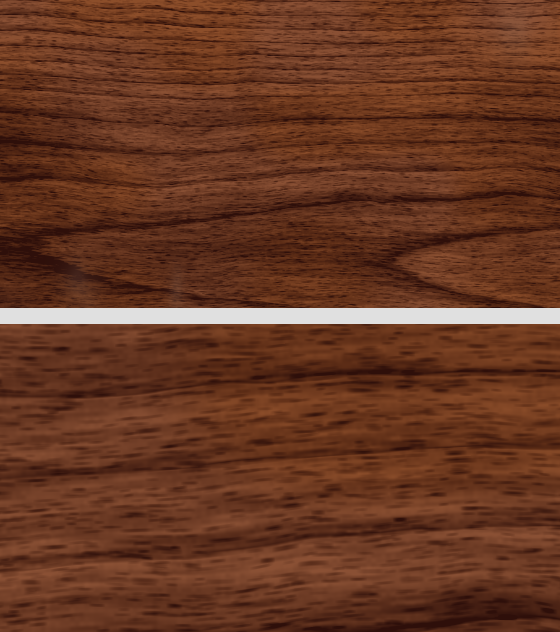
Top: the whole. Bottom: its middle third, enlarged.
This texture is drawn by a Shadertoy shader. Its source:

```glsl
const vec3 DARK_WALNUT = vec3(0.18, 0.06, 0.04);
const vec3 MID_WALNUT = vec3(0.36, 0.173, 0.085);
const vec3 LIGHT_WALNUT = vec3(0.55, 0.305, 0.165);
const vec3 SHEEN_COLOUR = vec3(0.55, 0.42, 0.35);
const vec3 GREY_CAST = vec3(-0.01, 0.01, 0.04);

float hash(vec2 p) {
    return fract(sin(dot(p, vec2(127.1, 311.7))) * 43758.5453);
}

float noise(vec2 p) {
    vec2 cell = floor(p);
    vec2 f = fract(p);
    f = f * f * (3.0 - 2.0 * f);
    float low = mix(hash(cell), hash(cell + vec2(1.0, 0.0)), f.x);
    float high = mix(hash(cell + vec2(0.0, 1.0)), hash(cell + 1.0), f.x);
    return mix(low, high, f.y);
}

// Noise centred on zero
float wobble(vec2 p) {
    return noise(p) - 0.5;
}

// Tapered dashes, at most one per cell, with every row shifted at random
float pores(vec2 p, vec2 cellSize, float share) {
    vec2 grid = p / cellSize;
    grid.x += 9.0 * hash(vec2(floor(grid.y), 7.0));
    vec2 id = floor(grid);
    vec2 offset = fract(grid) - 0.5;
    offset.y += 0.3 * (hash(id + 1.9) - 0.5) * (1.0 + 2.0 * offset.x);
    float halfLength = mix(0.2, 0.5, hash(id));
    float taper = max(1.0 - pow(abs(offset.x) / halfLength, 2.0), 0.0);
    float dash = taper * (1.0 - smoothstep(0.1, 0.42, abs(offset.y)));
    return dash * step(hash(id + 3.7), share) * mix(0.4, 1.0, hash(id + 8.3));
}

// Nested parabolas: arches low on the board, long lines above
float ringPhase(vec2 p) {
    float fromAxis = p.y - 0.18 + 0.03 * p.x;
    float radius = sqrt(max(32.0 * fromAxis * fromAxis - p.x + 2.5, 0.0));
    return radius / 0.44 - 3.48 + 1.8 * max(radius - 3.3, 0.0);
}

// Each ring starts with a crisp dark edge and leaves a weak broad tail
float ringShade(float phase) {
    float t = fract(phase);
    return smoothstep(0.0, 0.05, t) * (0.8 * exp(-11.0 * t) + 0.3 * exp(-3.5 * t));
}

float blob(vec2 p, vec2 centre, vec2 size) {
    vec2 d = (p - centre) / size;
    return exp(-dot(d, d));
}

void mainImage(out vec4 fragColor, in vec2 fragCoord) {
    vec2 p = fragCoord / iResolution.y;
    float top = smoothstep(0.6, 0.85, p.y);

    // Grain that bends slowly, with smaller ripples
    vec2 grain = p;
    grain.y += 0.05 * wobble(p * vec2(1.9, 2.2) + 4.0);
    grain.y += 0.016 * wobble(p * vec2(6.0, 5.0) + 11.0);
    grain.y += 0.004 * wobble(p * vec2(17.0, 14.0));

    float fibre = wobble(grain * vec2(20.0, 210.0));
    float streak = wobble(grain * vec2(5.0, 75.0) + 23.0);
    float band = wobble(grain * vec2(1.3, 15.0) + 41.0);
    float patchiness = wobble(p * vec2(2.2, 4.5) + 31.0);

    // Growth rings of uneven strength, with fainter lines between
    float phase = ringPhase(grain) + 0.07 * fibre + 0.06 * streak;
    float strength = mix(0.8, 1.1, hash(vec2(floor(phase), 5.0)));
    strength *= 0.75 + 0.5 * noise(p * vec2(3.0, 6.0) + 17.0);
    float rings = strength * ringShade(phase);
    float fineLines = wobble(vec2(phase * 4.5, p.x * 1.3));
    float paleHeart = 1.0 - smoothstep(-1.04, -0.97, phase);

    // Pores in three sizes, larger near the top
    vec2 tilted = grain + vec2(0.0, 0.03 * p.x);
    float poreShade = 0.30 * pores(grain, vec2(0.030, 0.0058), 0.55);
    poreShade += 0.32 * pores(grain + 0.37, vec2(0.046, 0.0071), 0.4);
    poreShade += 0.42 * pores(tilted, vec2(0.041, 0.0092), mix(0.22, 0.42, top));

    // Small dark eye inside the lower arch
    float eye = blob(grain, vec2(0.76, 0.18), vec2(0.10, 0.02));
    eye *= smoothstep(-0.25, 0.2, streak + 0.5 * fibre);

    float tone = 0.71 + 0.15 * top + 0.16 * paleHeart;
    tone += 0.32 * patchiness + 0.24 * band + 0.20 * fineLines;
    tone += 0.34 * fibre + 0.24 * streak + 0.10 * wobble(p * 190.0);
    tone -= 0.72 * rings + 0.45 * eye + poreShade;
    tone -= 0.12 * (1.0 - smoothstep(0.0, 0.5, p.x)) * (1.0 - top);
    tone = clamp(tone, 0.0, 1.0);

    vec3 colour = mix(DARK_WALNUT, MID_WALNUT, min(tone * 2.0, 1.0));
    colour = mix(colour, LIGHT_WALNUT, max(tone * 2.0 - 1.0, 0.0));
    colour += GREY_CAST * smoothstep(0.4, 0.8, noise(p * vec2(3.0, 5.0) + 53.0)) * tone;

    // Pale reflections on the varnish
    float sheen = blob(p, vec2(0.26, 0.06), vec2(0.06, 0.09));
    sheen += blob(p, vec2(0.57, 0.05), vec2(0.025, 0.08));
    sheen += blob(p, vec2(1.66, 0.9), vec2(0.05, 0.1));
    sheen *= 0.5 + noise(p * vec2(24.0, 9.0));
    colour = mix(colour, SHEEN_COLOUR, 0.22 * min(sheen, 1.0));

    fragColor = vec4(colour, 1.0);
}
```
